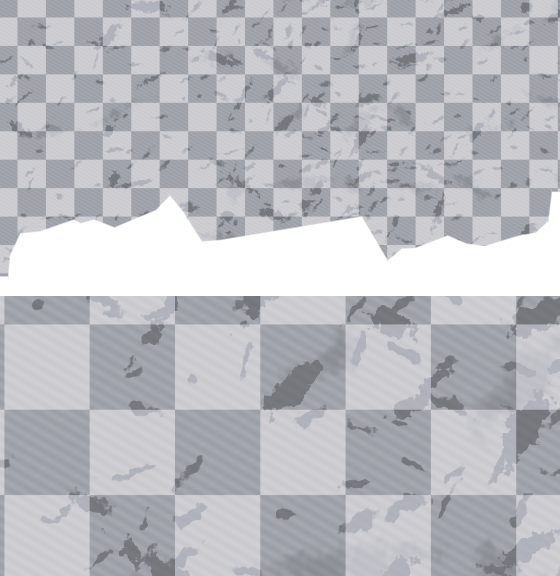
Top, the full canvas; bottom, a detail of the centre.
Give the GLSL for this pattern, as a Shadertoy shader.

```glsl
// Worn grey checkerboard with fine hatching, ragged flecks and a torn lower edge.

// Lengths are in canvas heights.
const float CELL = 0.10156;
const vec2 CHECK_ORIGIN = vec2(0.0625, 0.9375);
const vec3 LIGHT = vec3(0.80, 0.80, 0.82);
const vec3 DARK = vec3(0.63, 0.64, 0.67);
const vec3 LIGHT_MARK = vec3(0.69, 0.70, 0.735);
const vec3 DARK_MARK = vec3(0.46, 0.47, 0.49);
const vec3 PAPER = vec3(1.0);
const float HATCH_PERIOD = 0.012;
const float HATCH_DEPTH = 0.018;
const float BOLD_SIZE = 0.15;
const float FINE_SIZE = 0.062;
const float STAIN_SIZE = 0.23;

// Corners of the torn edge, left to right.
const int TEAR_COUNT = 24;
const vec2 TEAR[TEAR_COUNT] = vec2[TEAR_COUNT](
    vec2(0.029, 0.013), vec2(0.036, 0.089), vec2(0.073, 0.167), vec2(0.143, 0.174),
    vec2(0.263, 0.216), vec2(0.289, 0.203), vec2(0.336, 0.216), vec2(0.409, 0.188),
    vec2(0.557, 0.250), vec2(0.607, 0.302), vec2(0.654, 0.245), vec2(0.721, 0.138),
    vec2(0.786, 0.143), vec2(1.292, 0.227), vec2(1.385, 0.070), vec2(1.435, 0.112),
    vec2(1.484, 0.115), vec2(1.599, 0.159), vec2(1.667, 0.130), vec2(1.732, 0.122),
    vec2(1.854, 0.159), vec2(1.914, 0.169), vec2(1.958, 0.211), vec2(1.971, 0.315));

vec2 hash2(vec2 p) {
    return fract(sin(vec2(dot(p, vec2(127.1, 311.7)), dot(p, vec2(269.5, 183.3)))) * 43758.5);
}

// Layered, rotated sines, roughly -1 to 1.
float ragged(vec2 p) {
    float sum = 0.0, amplitude = 0.5;
    for (int i = 0; i < 4; i++) {
        p = mat2(0.8, 0.6, -0.6, 0.8) * p * 1.9;
        sum += amplitude * sin(p.x + 1.7 * sin(p.y));
        amplitude *= 0.6;
    }
    return sum;
}

// Chance of a fleck: heaviest right of centre.
float wear(vec2 p) {
    float offset = (p.x - 1.2) / 0.4;
    return 0.36 + 0.4 * exp(-offset * offset) + 0.1 * smoothstep(0.9, 1.4, p.x);
}

// Signed distance to the nearest slanted fleck of a jittered grid.
float fleckDistance(vec2 p, float size, float seed) {
    vec2 g = p / size;
    float nearest = 1.0;
    for (int j = -1; j <= 1; j++)
    for (int i = -1; i <= 1; i++) {
        vec2 cell = floor(g) + vec2(i, j);
        vec2 jitter = hash2(cell + seed);
        vec2 pick = hash2(cell + seed + 17.3);
        vec2 shape = hash2(cell + seed + 41.9);
        vec2 centre = cell + 0.2 + 0.6 * jitter;
        if (pick.x > wear(centre * size)) continue;
        float angle = mix(-0.6, 1.3, pick.y);
        vec2 axis = vec2(cos(angle), sin(angle));
        vec2 q = g - centre;
        q = vec2(dot(q, axis), dot(q, vec2(-axis.y, axis.x)));
        vec2 radii = mix(vec2(0.13, 0.045), vec2(0.44, 0.13), shape);
        nearest = min(nearest, (length(q / radii) - 1.0) * radii.y);
    }
    return nearest * size;
}

// Signed height above the torn edge, corrected for slope.
float tearDistance(vec2 p) {
    float height = TEAR[0].y, slope = 0.0;
    for (int k = 0; k < TEAR_COUNT - 1; k++) {
        vec2 a = TEAR[k], b = TEAR[k + 1];
        if (p.x < a.x) break;
        float t = min((p.x - a.x) / (b.x - a.x), 1.0);
        height = mix(a.y, b.y, t);
        slope = t < 1.0 ? (b.y - a.y) / (b.x - a.x) : 0.0;
    }
    return (p.y - height) / sqrt(1.0 + slope * slope);
}

void mainImage(out vec4 fragColor, in vec2 fragCoord) {
    vec2 p = fragCoord / iResolution.y;
    float pixel = 1.0 / iResolution.y;

    // Checkerboard with smoothed boundaries.
    vec2 c = (p - CHECK_ORIGIN) * vec2(1.0, -1.0) / CELL;
    vec2 wave = abs(fract(c * 0.5 - 0.25) - 0.5) - 0.25;
    vec2 side = clamp(wave * 4.0 * CELL / pixel, -1.0, 1.0);
    float dark = 0.5 + 0.5 * side.x * side.y;

    // Ragged flecks and soft stains.
    float rag = ragged(p * 32.0);
    vec2 warped = p + 0.007 * vec2(rag, ragged(p * 32.0 + 9.0));
    float grain = ragged(p * 75.0);
    float bold = fleckDistance(warped, BOLD_SIZE, 3.0) + 0.006 * grain;
    float fine = fleckDistance(warped, FINE_SIZE, 71.0) + 0.0025 * grain;
    float stain = fleckDistance(warped, STAIN_SIZE, 29.0) + 0.016 * rag;
    float marks = smoothstep(pixel, -pixel, min(bold, fine));
    marks = max(marks, 0.45 * smoothstep(0.008, -0.02, stain));

    // Fine diagonal weave, stronger on the dark squares.
    float hatch = sin(6.2832 * dot(p, vec2(0.5, 0.866)) / HATCH_PERIOD);
    hatch *= HATCH_DEPTH * mix(0.6, 1.0, dark) * smoothstep(0.5, 0.25, pixel / HATCH_PERIOD);

    vec3 color = mix(mix(LIGHT, DARK, dark), mix(LIGHT_MARK, DARK_MARK, dark), marks);
    color += hatch * (1.0 - 0.6 * marks);
    color = mix(PAPER, color, smoothstep(-pixel, pixel, tearDistance(p)));
    fragColor = vec4(color, 1.0);
}
```
